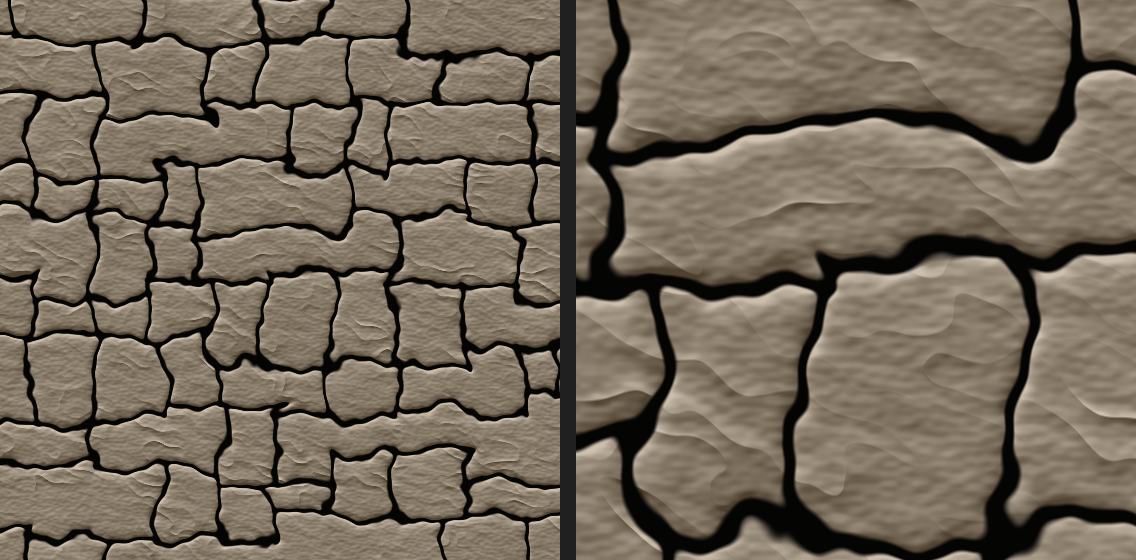
Left: the whole. Right: its middle third, enlarged.
Reproduce this texture procedurally as a WebGL 1 fragment shader.

```glsl
precision highp float;
uniform vec2 u_resolution;

// Layout of the stones
const float CELLS = 9.2;
const float LINE_SPREAD = 0.28;
const float MERGE_CHANCE = 0.6;
const float CORNER_ROUNDING = 0.08;
const float BEND = 0.32;
const float WOBBLE = 0.07;

// Joints and bevels, in canvas units
const float JOINT_CORE = 0.0026;
const float JOINT_EDGE = 0.0056;
const float BEVEL_WIDTH = 0.006;
const float BEVEL_HEIGHT = 0.0024;

// Surface relief, in canvas units
const float CREASE_HEIGHT = 0.0011;
const float ROUGH_HEIGHT = 0.0006;
const float GRAIN_HEIGHT = 0.00027;
const vec2 CREASE_SCALE = vec2(13.0, 33.0);
const vec2 ROUGH_SCALE = vec2(28.0, 55.0);
const vec2 GRAIN_SCALE = vec2(100.0, 170.0);
const vec2 CREASE_DIRECTION = vec2(0.91, -0.41);

// Light and colours
const vec2 LIGHT_DIRECTION = vec2(-0.29, 0.957);
const float LIGHT_STEP = 0.0014;
const float SHADOW_LIMIT = -0.22;
const float HIGHLIGHT_LIMIT = 0.27;
const vec3 STONE_COLOR = vec3(0.53, 0.48, 0.41);
const vec3 JOINT_COLOR = vec3(0.015, 0.014, 0.01);

float hash(vec2 p) {
  vec3 q = fract(p.xyx * vec3(0.1031, 0.1030, 0.0973));
  q += dot(q, q.yzx + 33.33);
  return fract((q.x + q.y) * q.z);
}

float cornerSlope(vec2 corner, vec2 offset) {
  float angle = 6.2832 * hash(corner);
  return dot(vec2(cos(angle), sin(angle)), offset);
}

float gradientNoise(vec2 p) {
  vec2 i = floor(p), f = p - i;
  vec2 w = f * f * f * (f * (f * 6.0 - 15.0) + 10.0);
  vec2 e = vec2(1.0, 0.0);
  float low = mix(cornerSlope(i, f), cornerSlope(i + e, f - e), w.x);
  float high = mix(cornerSlope(i + e.yx, f - e.yx), cornerSlope(i + 1.0, f - 1.0), w.x);
  return mix(low, high, w.y);
}

vec2 noisePair(vec2 p) {
  return vec2(gradientNoise(p), gradientNoise(p + vec2(37.3, 91.7)));
}

float smoothMin(float a, float b, float k) {
  float h = max(k - abs(a - b), 0.0) / k;
  return min(a, b) - 0.25 * k * h * h;
}

float linePosition(vec2 cell) {
  return 0.5 + LINE_SPREAD * (2.0 * hash(cell + 11.0) - 1.0);
}

// Alternating upright and level joints, each ending on its neighbours;
// some upright ones are cut short so that stones merge into L shapes.
float jointDistance(vec2 canvas) {
  vec2 p = canvas * CELLS + 20.0;
  p += BEND * noisePair(p * 1.25) + WOBBLE * noisePair(p * 4.3);
  vec2 home = floor(p);
  float d = 1.0;
  for (int y = -1; y <= 1; y++) {
    for (int x = -1; x <= 1; x++) {
      vec2 cell = home + vec2(float(x), float(y));
      bool upright = mod(cell.x + cell.y, 2.0) < 0.5;
      vec2 along = upright ? vec2(0.0, 1.0) : vec2(1.0, 0.0);
      vec2 across = along.yx;
      float start = linePosition(cell - along) - 1.0;
      float end = linePosition(cell + along) + 1.0;
      float sideA = linePosition(cell - across);
      float sideB = linePosition(cell + across);
      float choice = upright ? hash(cell + 57.0) : 1.0;
      if (choice < 0.5 * MERGE_CHANCE) start = min(sideA, sideB);
      else if (choice < MERGE_CHANCE) end = max(sideA, sideB);
      float u = dot(p - cell, along);
      float v = dot(p - cell, across) - linePosition(cell);
      d = smoothMin(d, length(vec2(v, u - clamp(u, start, end))), CORNER_ROUNDING);
    }
  }
  return d / CELLS;
}

float surfaceHeight(vec2 p, float d) {
  float bevel = -BEVEL_HEIGHT * exp(-max(d - JOINT_CORE, 0.0) / BEVEL_WIDTH);
  vec2 turned = vec2(dot(p, CREASE_DIRECTION), dot(p, vec2(-CREASE_DIRECTION.y, CREASE_DIRECTION.x)));
  vec2 q = turned * CREASE_SCALE + 0.7 * noisePair(p * 22.0);
  float ridge = 1.0 - min(2.2 * abs(gradientNoise(q)), 1.0);
  float patches = mix(0.2, 1.0, smoothstep(-0.15, 0.35, gradientNoise(p * 9.0 + 5.0)));
  float crease = ridge * ridge * patches;
  float rough = gradientNoise(p * ROUGH_SCALE + 0.5 * q.yx);
  float grain = gradientNoise(p * GRAIN_SCALE);
  return bevel + CREASE_HEIGHT * crease + ROUGH_HEIGHT * rough + GRAIN_HEIGHT * grain;
}

void main() {
  vec2 p = gl_FragCoord.xy / min(u_resolution.x, u_resolution.y);
  vec2 lit = p + LIGHT_DIRECTION * LIGHT_STEP;
  float d = jointDistance(p);
  float slope = (surfaceHeight(p, d) - surfaceHeight(lit, jointDistance(lit))) / LIGHT_STEP;
  float shade = clamp(slope, SHADOW_LIMIT, HIGHLIGHT_LIMIT);
  shade += 0.03 * gradientNoise(p * 6.0);
  vec3 color = mix(JOINT_COLOR, STONE_COLOR + shade, smoothstep(JOINT_CORE, JOINT_EDGE, d));
  gl_FragColor = vec4(color, 1.0);
}
```
